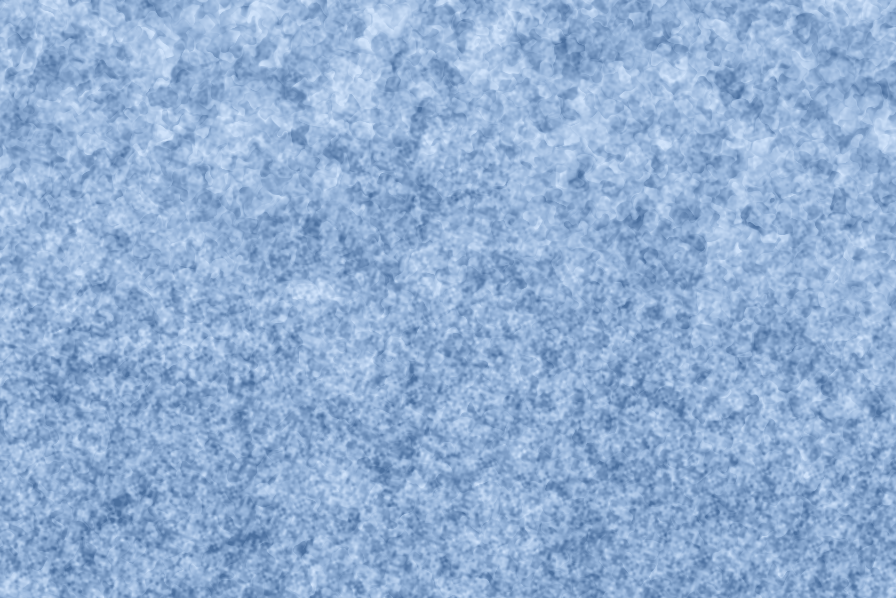
Write a WebGL 1 fragment shader that draws this texture.

```glsl
precision highp float;
uniform vec2 u_resolution;

#define FLAKE_SCALE 27.0
#define CHIP_SCALE 58.0
#define GRAIN_SCALE 105.0
#define CLUMP_SCALE 13.0
#define FLAKE_GAIN 0.40
#define GRAIN_GAIN 1.05
#define CLUMP_GAIN 0.75
#define PIT_DEPTH 0.38
#define EDGE_SHARPNESS 24.0

const vec3 DEEP_BLUE = vec3(0.35, 0.49, 0.67);
const vec3 ICE_BLUE = vec3(0.58, 0.70, 0.85);
const vec3 PALE_FROST = vec3(0.79, 0.87, 0.97);
const mat2 TURN = mat2(0.8, 0.6, -0.6, 0.8);

vec3 hash3(vec2 p) {
  vec3 h = fract(p.xyx * vec3(0.1031, 0.1030, 0.0973));
  h += dot(h, h.yxz + 33.33);
  return fract((h.xxy + h.yzz) * h.zyx);
}

float noise(vec2 p) {
  vec2 i = floor(p), f = fract(p);
  vec2 s = f * f * (3.0 - 2.0 * f);
  float low = mix(hash3(i).x, hash3(i + vec2(1.0, 0.0)).x, s.x);
  float high = mix(hash3(i + vec2(0.0, 1.0)).x, hash3(i + 1.0).x, s.x);
  return mix(low, high, s.y);
}

// Zero-centred fractal noise, turned at each octave
float clouds(vec2 p) {
  float sum = 0.0, gain = 0.6;
  for (int i = 0; i < 3; i++) {
    sum += gain * (noise(p) - 0.5);
    p = TURN * p * 2.1 + 17.3;
    gain *= 0.65;
  }
  return sum;
}

// Stretched, tilted facets blended with soft borders
float flakes(vec2 p) {
  vec2 cell = floor(p), f = fract(p);
  float tone = 0.0, total = 0.0001;
  for (int y = -1; y <= 1; y++) {
    for (int x = -1; x <= 1; x++) {
      vec2 corner = vec2(float(x), float(y));
      vec3 seed = hash3(cell + corner);
      vec3 look = hash3(cell + corner + 71.7);
      vec2 d = f - corner - 0.15 - 0.7 * seed.xy;
      float angle = 6.2832 * look.x;
      vec2 axis = vec2(cos(angle), sin(angle));
      float along = dot(d, axis);
      float across = dot(d, vec2(-axis.y, axis.x));
      float reach = 0.6 * along * along + 1.7 * across * across;
      float weight = exp(-EDGE_SHARPNESS * reach);
      tone += weight * (2.0 * seed.z - 1.0 + 1.1 * across);
      total += weight;
    }
  }
  return tone / total;
}

void main() {
  vec2 uv = gl_FragCoord.xy / u_resolution;
  vec2 p = gl_FragCoord.xy / u_resolution.y + 3.0;

  // Large crystals gather toward the upper right
  float drift = clouds(p * 2.7);
  float crystal = smoothstep(0.3, 0.9, uv.y + 0.3 * (uv.x - 0.5) + 0.5 * drift);

  // Ragged outlines
  vec2 fray = vec2(noise(p * 75.0), noise(p * 75.0 + 41.0)) - 0.5;
  vec2 q = TURN * (p + 0.017 * fray);

  float light = 0.28 * (uv.y - 0.5) + 0.35 * drift;
  light += CLUMP_GAIN * clouds(q * CLUMP_SCALE);
  light += FLAKE_GAIN * mix(0.4, 1.0, crystal) * flakes(q * FLAKE_SCALE);
  light += FLAKE_GAIN * mix(0.7, 0.9, crystal) * flakes(q * CHIP_SCALE + 9.0);

  // Smooth pale plates and dark pits
  float plate = crystal * smoothstep(0.55, 0.8, noise(q * 11.0 + 5.0));
  light += 0.3 * plate;
  light -= PIT_DEPTH * smoothstep(0.62, 0.85, noise(q * 42.0 + 23.0));

  // Fine granular frost
  vec2 g = TURN * TURN * p;
  float grain = 0.8 * (noise(g * GRAIN_SCALE) - 0.5);
  grain += noise(TURN * g * GRAIN_SCALE * 1.8) - 0.5;
  light += GRAIN_GAIN * mix(1.0, 0.6, crystal) * (1.0 - 0.4 * plate) * grain;

  // Tone to colour
  light = clamp(light, -1.25, 1.1);
  vec3 color = mix(ICE_BLUE, DEEP_BLUE, max(-light, 0.0));
  color += (PALE_FROST - ICE_BLUE) * max(light, 0.0);
  gl_FragColor = vec4(color, 1.0);
}
```
